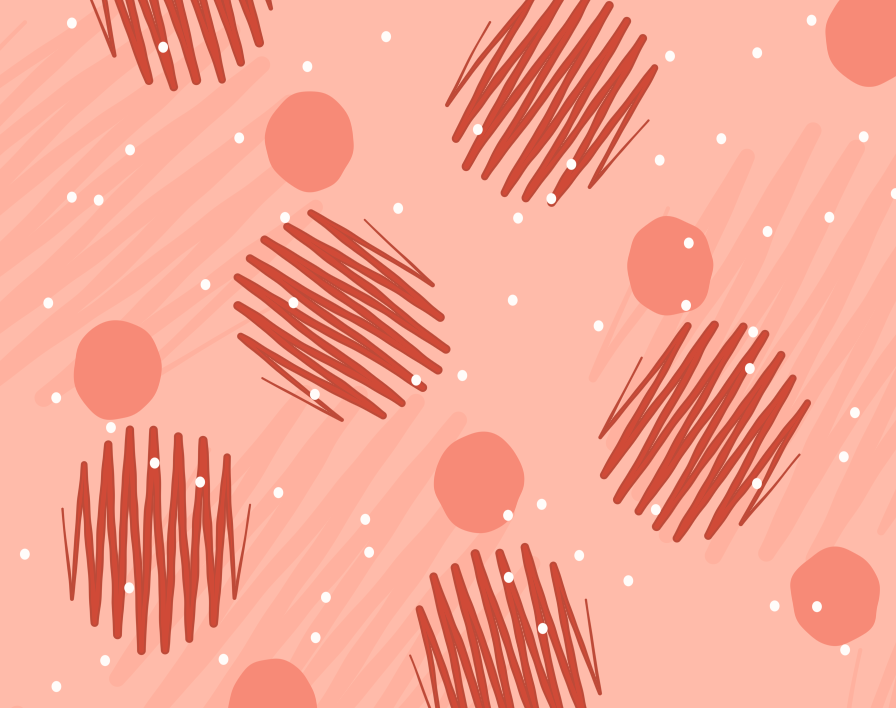
A WebGL 2 fragment shader for this pattern:

```glsl
#version 300 es
precision highp float;

// Hand-drawn print: red zigzag scribble balls, soft salmon blobs and white dots
// over large faint scribbles. Balls and blobs sit on a jittered skew lattice;
// each scribble is a chain of tapered segments bouncing inside an ellipse.

#define STROKES 16            // segments per scribble
#define HALF_WIDTH 0.132      // scribble extent across its strokes
#define HALF_HEIGHT 0.158     // scribble extent along its strokes
#define PEN 0.0060            // half thickness of a full stroke
#define PEN_TIP 0.0015        // half thickness at the first and last stroke
#define PALE_SCALE 2.0        // size of the faint scribbles
#define BLOB_RADIUS 0.067
#define DOT_RADIUS 0.0073
#define DOT_CELL 0.125
#define DOT_SHARE 0.85        // share of the cells that hold a dot
#define JITTER 0.04           // lattice irregularity

uniform vec2 u_resolution;
out vec4 fragColor;

const vec3 PINK = vec3(1.0, 0.735, 0.667);
const vec3 PALE = vec3(1.0, 0.695, 0.622);
const vec3 SALMON = vec3(0.968, 0.54, 0.466);
const vec3 RED = vec3(0.815, 0.29, 0.215);
const vec3 RED_EDGE = vec3(0.74, 0.29, 0.22);
const vec3 WHITE = vec3(1.0, 0.99, 0.98);

// Skew lattices: each column is one step
const vec2 BALL_ORIGIN = vec2(0.49, 0.554);
const mat2 BALL_STEPS = mat2(0.512, -0.165, -0.281, -0.314);
const vec2 BLOB_SHIFT = vec2(0.6, 0.45);
const vec2 PALE_ORIGIN = vec2(0.132, 0.70);
const mat2 PALE_STEPS = mat2(0.33, -0.561, 0.66, 0.363);

vec2 hash2(vec2 p) {
  vec3 q = fract(p.xyx * vec3(0.1031, 0.1030, 0.0973));
  q += dot(q, q.yzx + 33.33);
  return fract((q.xx + q.yz) * q.zy);
}

float cornerSlope(vec2 cell, vec2 corner, vec2 f) {
  return dot(hash2(cell + corner) * 2.0 - 1.0, f - corner);
}

float gradientNoise(vec2 p) {
  vec2 cell = floor(p), f = p - cell;
  vec2 u = f * f * f * (f * (f * 6.0 - 15.0) + 10.0);
  vec2 e = vec2(0.0, 1.0);
  return mix(mix(cornerSlope(cell, e.xx, f), cornerSlope(cell, e.yx, f), u.x),
             mix(cornerSlope(cell, e.xy, f), cornerSlope(cell, e.yy, f), u.x), u.y);
}

// Distance to one scribble centred on zero, with strokes along the angle
float scribble(vec2 d, float angle, vec2 seed) {
  vec2 along = vec2(cos(angle), sin(angle));
  vec2 q = vec2(dot(d, vec2(along.y, -along.x)), dot(d, along));
  q.x += 0.005 * gradientNoise(q * vec2(6.0, 9.0) + seed * 5.3);
  float penWobble = 1.0 + 0.3 * gradientNoise(q * 28.0 + seed);
  float nearest = 1.0;
  vec2 from = vec2(0.0);
  for (int k = 0; k <= STROKES; k++) {
    float side = (k & 1) == 0 ? 1.0 : -1.0;
    float t = 2.0 * float(k) / float(STROKES) - 1.0;
    vec2 rnd = hash2(seed * 17.0 + float(k) * 3.7);
    float reach = HALF_HEIGHT * sqrt(1.0 - 0.92 * t * t) * (0.92 + 0.12 * rnd.x);
    float drift = (0.3 * side + 0.5 * (rnd.y - 0.5)) / float(STROKES);
    vec2 to = vec2(HALF_WIDTH * (t + drift), side * reach);
    if (k > 0) {
      vec2 line = to - from;
      float h = clamp(dot(q - from, line) / dot(line, line), 0.0, 1.0);
      float tk = t - (1.0 - h) * 2.0 / float(STROKES);
      float pen = mix(PEN_TIP, PEN, smoothstep(1.0, 0.65, abs(tk)));
      nearest = min(nearest, length(q - from - line * h) - pen * penWobble);
    }
    from = to;
  }
  return nearest;
}

// Balls alternate between leaning left and leaning right of upright
float ballAngle(vec2 id) {
  float diagonal = id.x + id.y;
  float leanLeft = 1.0 - 0.35 * abs(diagonal);
  float leanRight = -0.27 - 0.28 * (id.x - id.y);
  return 1.571 + mix(leanLeft, leanRight, mod(diagonal, 2.0));
}

// Nearest scribble on a lattice in which one place in five stays vacant
float scribbleField(vec2 p, vec2 origin, mat2 steps, float scale, float vacant, bool faint) {
  vec2 home = round(inverse(steps) * (p - origin));
  float nearest = 1.0;
  for (int n = 0; n < 9; n++) {
    vec2 id = home + vec2(n % 3 - 1, n / 3 - 1);
    vec2 shift = JITTER * (hash2(id + 11.0) - 0.5);
    vec2 d = (p - origin - steps * (id + shift)) / scale;
    bool isVacant = abs(mod(id.x + 2.0 * id.y, 5.0) - vacant) < 0.5;
    if (isVacant || length(d) > HALF_HEIGHT * 1.3) continue;
    float angle = faint ? 0.72 + dot(id, vec2(0.23, 0.13)) : ballAngle(id);
    nearest = min(nearest, scale * scribble(d, angle, id + 3.0));
  }
  return nearest;
}

// Rounded, slightly lumpy blobs between the balls
float blobField(vec2 p) {
  vec2 q = inverse(BALL_STEPS) * (p - BALL_ORIGIN) - BLOB_SHIFT;
  vec2 id = round(q);
  vec2 d = BALL_STEPS * (q - id - JITTER * (hash2(id + 5.0) - 0.5));
  float lump = gradientNoise(normalize(d + 1e-5) * 1.4 + id * 7.3);
  return length(d * vec2(1.08, 0.95)) - BLOB_RADIUS * (1.0 + 0.13 * lump);
}

// One randomly placed dot per cell, some cells empty
float dotField(vec2 p) {
  vec2 id = floor(p / DOT_CELL);
  vec2 d = p - (id + 0.1 + 0.8 * hash2(id + 21.0)) * DOT_CELL;
  float absent = step(DOT_SHARE, hash2(id + 57.0).x);
  return length(d * vec2(1.06, 0.94)) - DOT_RADIUS + absent;
}

void main() {
  vec2 p = gl_FragCoord.xy / u_resolution.y;
  float soft = 0.7 / u_resolution.y;
  float pale = scribbleField(p, PALE_ORIGIN, PALE_STEPS, PALE_SCALE, 2.0, true);
  float ball = scribbleField(p, BALL_ORIGIN, BALL_STEPS, 1.0, 4.0, false);
  vec3 ink = mix(RED, RED_EDGE, smoothstep(-0.0036, -0.0022, ball));

  vec3 color = mix(PINK, PALE, smoothstep(soft, -soft, pale));
  color = mix(color, SALMON, smoothstep(soft, -soft, blobField(p)));
  color = mix(color, ink, smoothstep(soft, -soft, ball));
  color = mix(color, WHITE, smoothstep(soft, -soft, dotField(p)));
  fragColor = vec4(color, 1.0);
}
```
